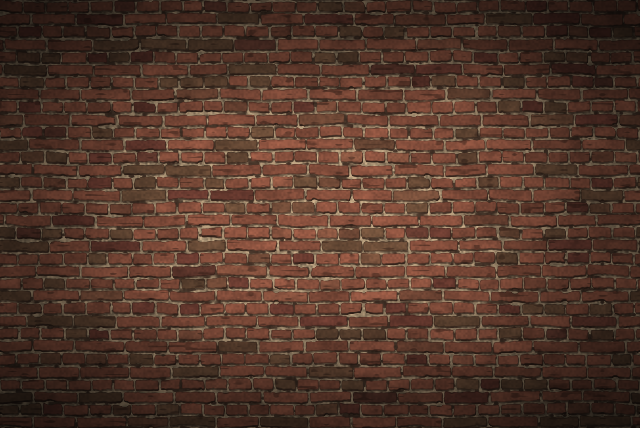
A WebGL 2 fragment shader for this texture:

```glsl
#version 300 es
precision highp float;
// Old red brick wall in English bond: courses of stretchers alternate with
// courses of headers. Each brick is a rounded box with noisy edges, laid in
// sandy mortar, shaded from above and darkened softly towards the borders.

uniform vec2 u_resolution;
out vec4 outColor;

// One unit of length is the height of a course.
const vec2 WALL = vec2(51.0, 34.0);
const float STRETCHERS = 14.0;
const float HEADERS = 28.0;
const float STRETCHER_SHIFT = 0.34;
const float HEADER_SHIFT = 0.18;
const vec2 JOINT = vec2(0.15, 0.18);
const float CORNER = 0.13;
const float ROUGHNESS = 0.16;
const vec2 TO_LIGHT = vec2(-0.04, 0.12);
const vec2 EDGE_LOSS = vec2(0.46, 0.52);

const vec3 BRICK_RED = vec3(0.54, 0.32, 0.245);
const vec3 BRICK_BROWN = vec3(0.41, 0.295, 0.215);
const vec3 BRICK_DARK = vec3(0.37, 0.20, 0.17);
const vec3 MORTAR = vec3(0.73, 0.63, 0.50);
const vec3 SHADOW = vec3(0.16, 0.095, 0.07);
const float TAU = 6.2831853;

float hash(vec2 p) {
    vec3 q = fract(p.xyx * 0.1031);
    q += dot(q, q.yzx + 33.33);
    return fract((q.x + q.y) * q.z);
}

vec2 wrap(vec2 cell, vec2 period) {
    return floor(mod(cell + 0.5, period));
}

// Value noise that repeats over the wall.
float noise(vec2 p, vec2 frequency) {
    vec2 period = round(WALL * frequency);
    vec2 x = p / WALL * period;
    vec2 c = floor(x);
    vec2 f = x - c;
    f = f * f * (3.0 - 2.0 * f);
    vec2 e = vec2(0.0, 1.0);
    float low = mix(hash(wrap(c, period)), hash(wrap(c + e.yx, period)), f.x);
    float high = mix(hash(wrap(c + e, period)), hash(wrap(c + 1.0, period)), f.x);
    return mix(low, high, f.y);
}

// Uneven position of the upright joint left of brick i.
float jointAt(float i, float row, float count) {
    return i + 0.16 * (hash(wrap(vec2(i, row), vec2(count, WALL.y)) + 71.0) - 0.5);
}

// Signed distance to the brick face in x, brick identity in yz.
vec3 brickAt(vec2 p) {
    p.y += 0.22 * (noise(p, vec2(1.0 / 3.0, 0.5)) - 0.5);
    float row = floor(p.y);
    float course = floor(mod(row + 0.5, WALL.y));
    bool isStretcher = mod(course, 2.0) < 0.5;
    float count = isStretcher ? STRETCHERS : HEADERS;
    float size = WALL.x / count;
    float drift = 0.3 * (hash(vec2(course, 5.0)) - 0.5);
    float halfBond = isStretcher ? 0.5 * step(0.7, hash(vec2(course, 9.0))) : 0.0;
    float s = p.x / size + (isStretcher ? STRETCHER_SHIFT : HEADER_SHIFT) + drift + halfBond;

    float i = floor(s);
    if (s < jointAt(i, course, count)) i -= 1.0;
    else if (s > jointAt(i + 1.0, course, count)) i += 1.0;
    float left = jointAt(i, course, count);
    float right = jointAt(i + 1.0, course, count);
    vec2 id = wrap(vec2(i, course), vec2(count, WALL.y));

    vec2 local = vec2((s - 0.5 * (left + right)) * size, p.y - row - 0.5);
    local.y += 0.05 * (hash(id + 13.0) - 0.5);
    vec2 halfSize = 0.5 * (vec2((right - left) * size, 1.0) - JOINT);
    halfSize.y -= 0.04 * hash(id + 29.0);
    vec2 q = abs(local) - halfSize + CORNER;
    float d = length(max(q, 0.0)) + min(max(q.x, q.y), 0.0) - CORNER;

    float rough = 0.6 * noise(p, vec2(2.0)) + 0.4 * noise(p, vec2(5.0)) - 0.5;
    float crumbled = smoothstep(0.84, 0.97, noise(p, vec2(1.0)));
    return vec3(d + ROUGHNESS * rough + 0.13 * crumbled, id);
}

void main() {
    vec2 uv = gl_FragCoord.xy / u_resolution;
    vec2 p = uv * WALL;
    float soft = 0.6 * WALL.y / u_resolution.y;
    float grain = noise(p, vec2(6.0)) - 0.5;
    float blotch = noise(p, vec2(1.0, 2.0)) - 0.5;

    // Brick face: tone for each brick, stains, grain, cracks, worn rim
    vec3 brick = brickAt(p);
    float tone = hash(brick.yz + 41.0);
    vec3 face = mix(BRICK_RED, BRICK_BROWN, smoothstep(0.72, 0.9, tone));
    face = mix(face, BRICK_DARK, 0.7 * step(0.92, hash(brick.yz + 57.0)));
    face *= 0.9 + 0.22 * hash(brick.yz + 83.0);
    face *= 1.0 + 0.2 * blotch + 0.18 * grain;
    float crack = smoothstep(0.8, 0.93, noise(p, vec2(1.0, 4.0)));
    face = mix(face, SHADOW, 0.4 * crack);
    face *= mix(1.0, 0.68, smoothstep(-0.1, 0.0, brick.x));

    // Mortar: sandy, with open holes and the shadow of the brick above
    vec3 mortar = MORTAR * (0.88 + 0.25 * blotch + 0.4 * grain);
    float hole = smoothstep(0.62, 0.85, noise(p, vec2(2.0, 3.0)));
    float shade = smoothstep(-soft, soft, -brickAt(p + TO_LIGHT).x);
    shade *= 0.4 + 0.55 * noise(p, vec2(1.0));
    mortar = mix(mortar, SHADOW, max(0.75 * hole, shade));

    vec3 color = mix(face, mortar, smoothstep(-soft, soft, brick.x));

    // Light falls off towards the borders, level across the seams
    vec2 border = 0.5 + 0.5 * cos(TAU * uv);
    vec2 light = 1.0 - EDGE_LOSS * border * border;
    outColor = vec4(color * light.x * light.y, 1.0);
}
```
